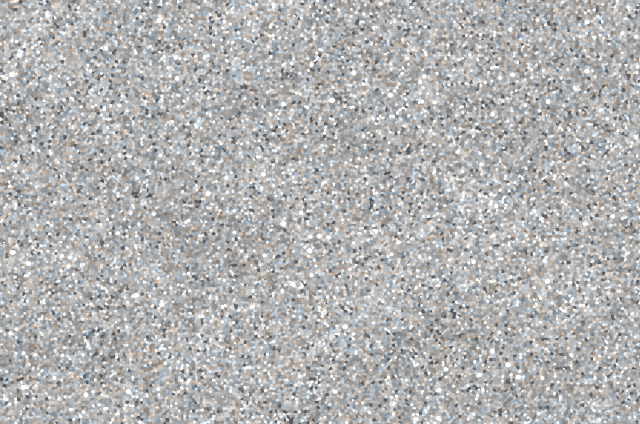
Write a Shadertoy shader that draws this texture.

```glsl
#define GRAINS 148.0      // grains per canvas height
#define SPARKS 34.0       // sparkle cells per canvas height
#define SPARK_SHARE 0.30  // share of cells holding a sparkle
#define TONE 0.695        // mean grey of the flakes
#define SPREAD 0.23       // grey variation between flakes
#define TINT 0.055        // warm and cool variation
#define BRIGHT_SHARE 0.05
#define DARK_SHARE 0.035
#define MOTTLE 0.018      // strength of the broad shading
#define SAMPLES 3         // subsamples per pixel side

vec3 hash3(vec2 cell) {
    vec3 p = fract(cell.xyx * vec3(0.1031, 0.1030, 0.0973));
    p += dot(p, p.yxz + 33.33);
    return fract((p.xxy + p.yzz) * p.zyx);
}

// Colour of one flake: mostly grey, some mirror-bright, some in shadow
vec3 flakeColor(vec2 cell) {
    vec3 h = hash3(cell + 71.0);
    vec3 kind = hash3(cell + 193.0);
    float grey = TONE + SPREAD * (h.x + h.y - 1.0);
    float hue = h.z * 2.0 - 1.0;
    vec3 color = grey + TINT * hue * abs(hue) * vec3(-1.2, 0.1, 1.2);
    if (kind.x < DARK_SHARE) color = mix(color, vec3(0.33, 0.34, 0.36), 0.9);
    if (kind.x > 1.0 - BRIGHT_SHARE) color = mix(vec3(0.93, 0.96, 0.98), vec3(1.0), kind.y);
    return color;
}

// Cellular flakes, slightly darker toward their rims
vec3 flakes(vec2 p) {
    vec2 base = floor(p), nearest = base;
    float best = 9.0;
    for (int y = -1; y <= 1; y++)
    for (int x = -1; x <= 1; x++) {
        vec2 cell = base + vec2(x, y);
        vec2 d = cell + 0.1 + 0.8 * hash3(cell).xy - p;
        float dist = dot(d, d);
        if (dist < best) { best = dist; nearest = cell; }
    }
    return flakeColor(nearest) * (1.03 - 0.18 * best);
}

// Scattered round glints with a faint halo
float sparkles(vec2 p, float pixel) {
    vec2 base = floor(p);
    float light = 0.0;
    for (int y = -1; y <= 1; y++)
    for (int x = -1; x <= 1; x++) {
        vec2 cell = base + vec2(x, y);
        vec3 h = hash3(cell + 411.0);
        vec3 k = hash3(cell + 857.0);
        if (k.x > SPARK_SHARE) continue;
        float radius = mix(0.07, 0.22, k.y * k.y * k.y);
        vec2 d = p - cell - h.xy;
        d.x *= mix(0.8, 1.25, k.z);
        float dist = length(d);
        float core = 1.0 - smoothstep(radius - 0.6 * pixel, radius + 0.6 * pixel, dist);
        float halo = 0.3 * exp(-dist * dist / (3.0 * radius * radius));
        light = max(light, max(core, halo));
    }
    return light;
}

// Broad, uneven light from layered warped sines
float mottle(vec2 p) {
    vec2 q = p + 0.12 * sin(p.yx * vec2(9.0, 7.0) + vec2(1.3, 4.1));
    float sum = 0.0, weight = 1.0;
    for (int i = 0; i < 4; i++) {
        q = mat2(0.8, 0.6, -0.6, 0.8) * q + 2.7;
        sum += weight * sin(q.x * 8.0 + 1.5 * sin(q.y * 5.0)) * sin(q.y * 7.0);
        q *= 1.7;
        weight *= 0.8;
    }
    return sum;
}

void mainImage(out vec4 fragColor, in vec2 fragCoord) {
    float pixel = 1.0 / iResolution.y;
    vec2 uv = fragCoord * pixel;

    // Average subsamples to smooth the flake edges
    vec3 color = vec3(0.0);
    for (int j = 0; j < SAMPLES; j++)
    for (int i = 0; i < SAMPLES; i++) {
        vec2 offset = (vec2(i, j) + 0.5) / float(SAMPLES) - 0.5;
        color += flakes((uv + offset * pixel) * GRAINS);
    }
    color /= float(SAMPLES * SAMPLES);

    color += MOTTLE * mottle(uv);
    color = mix(color, vec3(1.0), sparkles(uv * SPARKS, pixel * SPARKS));
    fragColor = vec4(clamp(color, 0.0, 1.0), 1.0);
}
```
